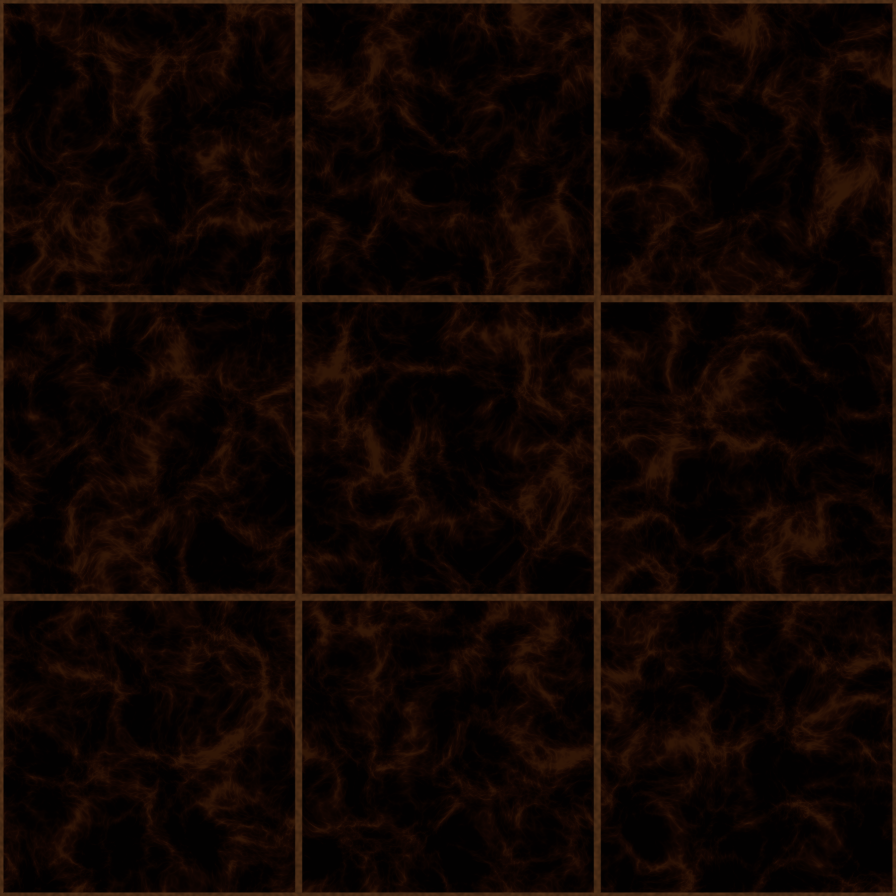
Give the GLSL for this pattern, as a three.js fragment shader.

```glsl
// Three by three polished dark marble tiles with faint rust veins and brown grout.
#define TILES 3.0
#define GROUT_WIDTH 0.0235
#define EDGE_SOFTNESS 0.006
#define VEIN_SCALE 4.0
#define VEIN_OCTAVES 5
#define WARP 0.07
#define GRAIN_CELLS 192.0
#define GRAIN 0.3
#define STONE vec3(0.008, 0.002, 0.002)
#define RUST vec3(0.098, 0.027, 0.009)
#define AMBER vec3(0.19, 0.085, 0.025)
#define GROUT vec3(0.285, 0.17, 0.085)

varying vec2 vUv;

// Pseudo-random unit gradient for a lattice point
vec2 gradientAt(vec2 cell, float period, float seed) {
  vec2 p = mod(cell, period) + seed * vec2(3.7, 7.3);
  vec3 h = fract(p.xyx * vec3(0.1031, 0.1030, 0.0973));
  h += dot(h, h.yzx + 33.33);
  float angle = 6.28318 * fract((h.x + h.y) * h.z);
  return vec2(cos(angle), sin(angle));
}

// Gradient noise that wraps after a whole number of cells
float gradientNoise(vec2 p, float period, float seed) {
  vec2 cell = floor(p);
  vec2 f = p - cell;
  vec2 blend = f * f * f * (f * (f * 6.0 - 15.0) + 10.0);
  vec2 right = vec2(1.0, 0.0);
  vec2 up = vec2(0.0, 1.0);
  float a = dot(gradientAt(cell, period, seed), f);
  float b = dot(gradientAt(cell + right, period, seed), f - right);
  float c = dot(gradientAt(cell + up, period, seed), f - up);
  float d = dot(gradientAt(cell + 1.0, period, seed), f - 1.0);
  return mix(mix(a, b, blend.x), mix(c, d, blend.x), blend.y);
}

// Ridged octaves form a web of thin filaments
float veinWeb(vec2 p, float seed) {
  float sum = 0.0;
  float total = 0.0;
  float weight = 1.0;
  float scale = VEIN_SCALE;
  for (int i = 0; i < VEIN_OCTAVES; i++) {
    float n = gradientNoise(p * scale, scale, seed + float(i) * 5.0);
    float ridge = max(1.0 - 2.0 * abs(n), 0.0);
    sum += weight * ridge * ridge;
    total += weight;
    weight *= 0.68;
    scale *= 2.0;
  }
  return sum / total;
}

vec3 marble(vec2 p, float seed) {
  vec2 bend = vec2(gradientNoise(p * 5.0, 5.0, seed + 31.0),
                   gradientNoise(p * 5.0, 5.0, seed + 47.0));
  vec2 q = p + WARP * bend;
  // Broad clouds gather the veins into patches
  float cloud = gradientNoise(q * 3.0, 3.0, seed + 61.0)
              + 0.5 * gradientNoise(q * 7.0, 7.0, seed + 73.0);
  float vein = veinWeb(q, seed) + 0.3 * cloud;
  vec3 color = mix(STONE, RUST, smoothstep(0.25, 0.75, vein));
  return mix(color, AMBER, smoothstep(0.58, 0.95, vein));
}

void main() {
  // Tile layout, with a separate seed for each tile
  vec2 grid = vUv * TILES;
  vec2 tile = mod(floor(grid), TILES);
  vec2 local = fract(grid);
  float seed = 11.0 + 97.0 * (tile.x + TILES * tile.y);

  // Grout lines centred on the tile borders
  vec2 border = min(local, 1.0 - local);
  float toBorder = min(border.x, border.y);
  float halfWidth = 0.5 * GROUT_WIDTH;
  float stoneMask = smoothstep(halfWidth - 0.5 * EDGE_SOFTNESS,
                               halfWidth + 0.5 * EDGE_SOFTNESS, toBorder);

  // Sandy grain in the grout
  float grain = gradientNoise(vUv * GRAIN_CELLS, GRAIN_CELLS, 5.0);
  vec3 grout = GROUT * (1.0 + GRAIN * grain);

  gl_FragColor = vec4(mix(grout, marble(local, seed), stoneMask), 1.0);
}
```
